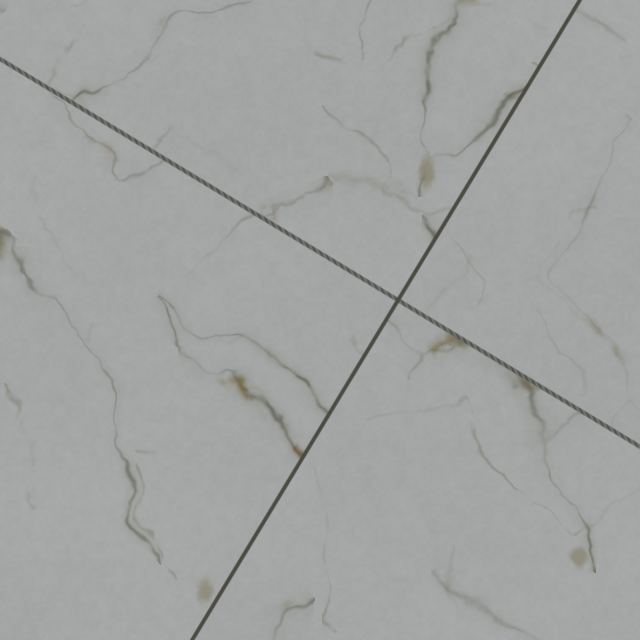
Give the GLSL for this texture, as a WebGL 1 fragment shader.

```glsl
precision highp float;
// Four pale marble tiles meeting at a tilted cross of dark joints.
// Veins are warped Voronoi borders, faded edge by edge and reseeded per tile;
// ochre stains gather along them, and soft noise clouds the stone.
uniform vec2 u_resolution;

vec2 hash22(vec2 p) {
  vec3 h = fract(p.xyx * vec3(0.1031, 0.1030, 0.0973));
  h += dot(h, h.yzx + 33.33);
  return fract((h.xx + h.yz) * h.zy);
}

float noise(vec2 p) {
  vec2 i = floor(p), f = fract(p);
  f = f * f * (3.0 - 2.0 * f);
  vec2 e = vec2(0.0, 1.0);
  return mix(mix(hash22(i).x, hash22(i + e.yx).x, f.x),
             mix(hash22(i + e).x, hash22(i + e.yy).x, f.x), f.y);
}

float fbm(vec2 p) {
  float sum = 0.0, amp = 0.5;
  for (int i = 0; i < 5; i++) {
    sum += amp * noise(p);
    p = mat2(1.6, 1.2, -1.2, 1.6) * p + 17.3;
    amp *= 0.5;
  }
  return sum;
}

// x: distance to the nearest Voronoi border, y: random value of that border
vec2 crackle(vec2 p) {
  vec2 cell = floor(p), f = fract(p), nearest = vec2(0.0), home = vec2(0.0);
  float best = 8.0;
  for (int y = -1; y <= 1; y++)
    for (int x = -1; x <= 1; x++) {
      vec2 g = vec2(x, y), r = g + hash22(cell + g) - f;
      if (dot(r, r) < best) { best = dot(r, r); nearest = r; home = g; }
    }
  vec2 border = vec2(8.0, 0.0);
  for (int y = -2; y <= 2; y++)
    for (int x = -2; x <= 2; x++) {
      vec2 g = vec2(x, y), r = g + hash22(cell + g) - f, gap = r - nearest;
      if (dot(gap, gap) > 0.0001) {
        float d = dot(0.5 * (r + nearest), normalize(gap));
        if (d < border.x)
          border = vec2(d, hash22(2.0 * cell + g + home + 91.0).y);
      }
    }
  return border;
}

float bell(float d, float width) { return exp(-d * d / (width * width)); }

// Irregular isolated stains, in a few cells of a grid
float stains(vec2 p) {
  vec2 cell = floor(p * 5.0), f = fract(p * 5.0), rnd = hash22(cell + 40.0);
  vec2 r = f - 0.3 - 0.4 * rnd;
  float d = length(r * vec2(1.3, 0.8)) + 0.12 * (fbm(p * 45.0) - 0.5);
  return step(0.78, hash22(cell + 63.0).x) * smoothstep(0.11, 0.02, d);
}

void main() {
  vec2 p = gl_FragCoord.xy / u_resolution.y;
  float soft = max(0.0016, 1.0 / u_resolution.y);

  // Joint frame: x runs along the falling joint, y along the rising one
  vec2 q = p - vec2(0.622, 0.531);
  q = vec2(dot(q, vec2(0.855, -0.518)), dot(q, vec2(0.518, 0.855)));
  vec2 tile = step(0.0, q);
  vec2 s = p + floor(hash22(tile + 7.0) * 20.0);
  float lean = mix(mix(0.5, 0.2, tile.x), mix(-0.55, 0.3, tile.x), tile.y);
  float density = 1.0 - 0.5 * tile.x * tile.y;

  // Jagged warp, then a lattice stretched along the lean of the tile
  vec2 w = s + 0.13 * (vec2(fbm(s * 7.0), fbm(s * 7.0 + 31.0)) - 0.5);
  vec2 v = vec2(dot(w, vec2(cos(lean), sin(lean))),
                dot(w, vec2(-sin(lean), cos(lean))));
  vec2 bold = crackle(v * vec2(4.2, 2.7));
  vec2 fine = crackle(v * vec2(7.5, 5.5) + 50.0);
  float dBold = bold.x / 3.5, dFine = fine.x / 6.5;
  float patchy = smoothstep(0.3, 0.7, noise(s * 9.0 + 5.0));
  float broken = smoothstep(0.25, 0.6, fbm(s * 28.0));
  float boldOn = smoothstep(0.35, 0.75, bold.y) * density;
  float fineOn = smoothstep(0.55, 0.9, fine.y) * density;

  // Stone with clouds and grain
  vec3 color = vec3(0.642, 0.653, 0.65);
  color += vec3(0.026, 0.023, 0.026) * (fbm(s * 5.0) - 0.5);
  color += 0.014 * (noise(p * 190.0) - 0.5) + 0.012 * (noise(p * 75.0) - 0.5);

  // Dusty halos, faint threads, main veins
  float halo = boldOn * bell(dBold, 0.016) * (0.3 + 0.7 * patchy);
  color = mix(color, vec3(0.54, 0.545, 0.50), 0.32 * halo);
  float thread = fineOn * bell(dFine, 0.0032) * broken * (0.3 + 0.7 * patchy);
  color = mix(color, vec3(0.46, 0.45, 0.38), 0.42 * thread);
  float vein = boldOn * bell(dBold, 0.0022 + 0.0022 * patchy);
  vein *= (0.35 + 0.65 * broken) * (0.4 + 0.6 * patchy);
  color = mix(color, vec3(0.36, 0.36, 0.31), 0.68 * vein);

  // Ochre stains on the veins and on their own
  float rust = smoothstep(0.62, 0.85, noise(s * 13.0 + 80.0));
  rust *= boldOn * bell(dBold, 0.009) * smoothstep(0.35, 0.6, fbm(s * 40.0));
  color = mix(color, vec3(0.43, 0.36, 0.22), 0.75 * rust);
  color = mix(color, vec3(0.49, 0.45, 0.34), 0.5 * stains(s));

  // Joints: a paler twisted one falling, a dark plain one rising
  float twist = 0.5 + 0.5 * sin(6.2832 * (q.x * 80.0 + q.y * 110.0));
  float falling = 1.0 - smoothstep(0.0032 - soft, 0.0032 + soft, abs(q.y));
  float rising = 1.0 - smoothstep(0.003 - soft, 0.003 + soft, abs(q.x));
  vec3 cord = mix(vec3(0.31, 0.31, 0.29), vec3(0.43, 0.44, 0.42), twist);
  color = mix(color, cord, 0.95 * falling);
  color = mix(color, vec3(0.28, 0.28, 0.245), 0.96 * rising);
  gl_FragColor = vec4(color, 1.0);
}
```
